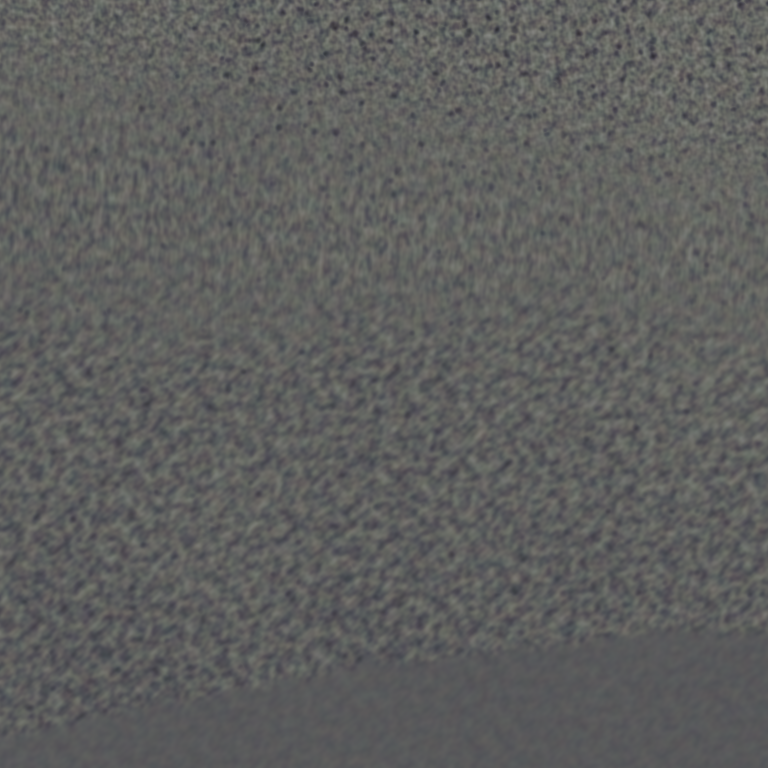
Give the GLSL for this texture, as a WebGL 1 fragment shader.

```glsl
precision highp float;
// Soft-focus grey stone: mottled grain, dark pits near the top, a smooth curved strip below.
uniform vec2 u_resolution;

const vec3 WARM_TINT = vec3(0.004, 0.008, -0.014);
const vec3 COOL_TINT = vec3(-0.008, -0.008, 0.016);
const vec3 GREEN_MAGENTA = vec3(-0.5, 0.5, -0.1);
const vec3 RED_BLUE = vec3(0.5, 0.0, -0.5);

vec2 hash2(vec2 p) {
  vec3 q = fract(p.xyx * vec3(0.1031, 0.1030, 0.0973));
  q += dot(q, q.yzx + 33.33);
  return fract((q.xx + q.yz) * q.zy);
}

float cornerSlope(vec2 cell, vec2 offset) {
  float angle = 6.2832 * hash2(cell).x;
  return dot(vec2(cos(angle), sin(angle)), offset);
}

// Gradient noise, about -0.7 to 0.7.
float gradientNoise(vec2 p) {
  vec2 i = floor(p), f = fract(p);
  vec2 u = f * f * f * (f * (f * 6.0 - 15.0) + 10.0);
  vec2 e = vec2(1.0, 0.0);
  float low = mix(cornerSlope(i, f), cornerSlope(i + e, f - e), u.x);
  float high = mix(cornerSlope(i + e.yx, f - e.yx),
                   cornerSlope(i + 1.0, f - 1.0), u.x);
  return mix(low, high, u.y);
}

// Cellular pits: soft round spots, only in a share of the cells.
float pits(vec2 p, float share) {
  vec2 cell = floor(p);
  float depth = 0.0;
  for (int y = -1; y <= 1; y++) {
    for (int x = -1; x <= 1; x++) {
      vec2 c = cell + vec2(float(x), float(y));
      vec2 kind = hash2(c + 41.0);
      float d = length(p - c - hash2(c));
      float radius = mix(0.45, 0.8, kind.y);
      float present = smoothstep(kind.x - 0.05, kind.x + 0.05, share);
      depth = max(depth, present * (1.0 - smoothstep(0.05, radius, d)));
    }
  }
  return depth;
}

vec2 turn(vec2 p, float angle) {
  float c = cos(angle), s = sin(angle);
  return vec2(c * p.x + s * p.y, c * p.y - s * p.x);
}

// Grain drawn out along a lean, mixed from two sizes.
float grain(vec2 p, float lean, float stretch, float scale) {
  vec2 q = turn(p, lean) * vec2(1.0, stretch) * scale;
  return 0.75 * gradientNoise(q + 17.0) + 0.5 * gradientNoise(q * 1.75 + 91.0);
}

float stripEdge(float x) {
  return 0.035 + 0.255 * x - 0.11 * x * x + 0.004 * sin(x * 17.0);
}

void main() {
  vec2 p = gl_FragCoord.xy / u_resolution.y;
  float wobble = 0.012 * gradientNoise(p * 26.0 + 5.0);
  float stone = smoothstep(-0.012, 0.012, p.y - stripEdge(p.x) + wobble);

  // Broad light, brighter towards the upper right.
  float cloud = gradientNoise(p * 5.0 + 3.0) + 0.6 * gradientNoise(p * 13.0 + 8.0);
  float tone = 0.354 + 0.034 * p.y + 0.018 * p.x * p.y + 0.016 * cloud;
  tone = mix(0.349 + 0.006 * cloud, tone, stone);

  // Slanted grain below gives way to upright and then fine grain above.
  float upright = smoothstep(0.5, 0.72, p.y + 0.12 * cloud);
  float fine = smoothstep(0.7, 0.95, p.y + 0.15 * (p.x - 0.5));
  float slanted = grain(p, -0.85, 0.75, 76.0);
  float streaks = grain(p, -0.08, 0.6, 92.0);
  float specks = grain(p, 0.1, 0.9, 105.0);
  float texture = mix(mix(slanted, streaks, upright), specks, fine);
  float strength = mix(0.155, 0.135, upright) + 0.04 * fine;
  float relief = texture * mix(0.035, strength, stone);

  // Pits gather in the upper middle and are sparse elsewhere.
  float gather = smoothstep(0.62, 1.0, p.y) * smoothstep(0.0, 0.4, p.x);
  float share = 0.08 + 0.16 * gather + 0.06 * cloud;
  float pit = pits(p * 88.0 + 2.0 * wobble, share) * stone;
  relief -= pit * mix(0.045, 0.12, gather);

  // Dark parts lean violet, bright parts lean olive, with faint colour mottling.
  float level = tone + relief;
  vec3 color = vec3(level) + mix(COOL_TINT, WARM_TINT, smoothstep(0.29, 0.43, level));
  float mottling = mix(0.6, 1.0, stone);
  color += GREEN_MAGENTA * gradientNoise(p * 58.0 + 130.0) * 0.032 * mottling;
  color += RED_BLUE * gradientNoise(p * 47.0 + 210.0) * 0.030 * mottling;
  gl_FragColor = vec4(color, 1.0);
}
```
